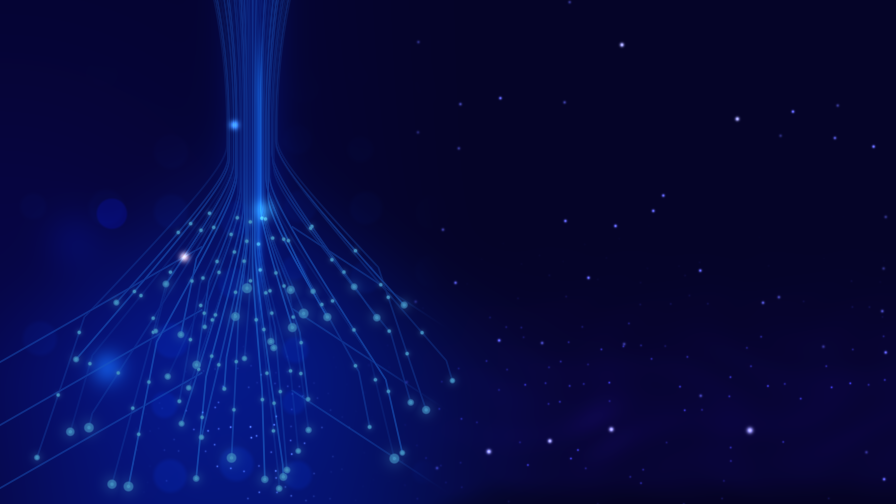
This background is drawn by a WebGL 1 fragment shader. Its source:

```glsl
precision highp float;
// Glowing circuit strands pouring from a narrow trunk into a fan of nodes, beside a dark starry sky.
uniform vec2 u_resolution;

float hash(float n) { return fract(sin(n * 127.1 + 3.7) * 4375.85); }
float hash2(vec2 c) { return fract(sin(dot(c, vec2(127.1, 311.7))) * 4375.85); }

float spot(vec2 p, vec2 centre, float radius) {
  vec2 q = (p - centre) / radius;
  return exp(-dot(q, q));
}

float segment(vec2 p, vec2 a, vec2 b) {
  vec2 ab = b - a;
  return length(p - a - ab * clamp(dot(p - a, ab) / dot(ab, ab), 0.0, 1.0));
}

float stroke(float dist, float px) { return 1.0 - smoothstep(0.0004, 0.0011 + px, dist); }

// Half-width of the trunk at a depth below the top edge
float trunkWidth(float depth) {
  float flare = max(1.0 - depth / 0.25, 0.0);
  return 0.051 + 0.026 * flare * flare;
}

// Horizontal place of a strand; side runs from -1 to 1 across the trunk
float strandX(float depth, float side, float seed) {
  float outer = abs(side);
  float run = max(depth - 0.25 - 0.2 * (1.0 - outer) - 0.07 * seed, 0.0);
  run = run * run / (run + 0.06);
  float kink = 0.12 + 0.32 * hash(seed * 9.0);
  float spread = min(run, kink) + 0.35 * max(run - kink, 0.0);
  return 0.5 + side * trunkWidth(depth) + sign(side) * mix(0.08, 1.0, pow(outer, 1.2)) * spread;
}

// One star per cell, kept away from the cell borders
float stars(vec2 p, float size, float chance, float radius) {
  vec2 cell = floor(p / size);
  float pick = hash2(cell);
  vec2 centre = (cell + 0.15 + 0.7 * vec2(hash2(cell + 17.0), hash2(cell + 41.0))) * size;
  return step(pick, chance) * (0.3 + 0.7 * hash2(cell + 5.0)) * spot(p, centre, radius);
}

void main() {
  vec2 p = gl_FragCoord.xy / u_resolution.y;
  float px = 1.0 / u_resolution.y;
  float depth = 1.0 - p.y;
  vec3 lineBlue = vec3(0.10, 0.35, 0.75);
  vec3 nodeBlue = vec3(0.25, 0.55, 0.75);

  // Night gradient with a violet haze low on the right
  vec3 color = mix(vec3(0.02, 0.016, 0.19), vec3(0.018, 0.015, 0.155), smoothstep(0.5, 1.0, p.x));
  color += vec3(0.005, 0.005, 0.08) * spot(p, vec2(0.0, 0.4), 0.45);
  float haze = exp(-pow((p.y - 0.17) / 0.19, 2.0)) * smoothstep(0.7, 1.1, p.x);
  float wisps = sin(p.x * 17.0 + 2.0 * sin(p.y * 23.0)) * sin(p.y * 29.0 + 2.0 * sin(p.x * 13.0));
  color += vec3(0.018, 0.005, 0.085) * haze * (0.85 + 0.2 * wisps);
  color += vec3(0.03, 0.01, 0.10) * spot(p, vec2(1.19, 0.15), 0.06) * (0.6 + 0.4 * wisps);

  // Blue light filling the fan and the trunk
  float fanWidth = 0.10 + 0.36 * smoothstep(0.2, 0.8, depth);
  float fan = exp(-pow(abs(p.x - 0.47) / fanWidth, 3.0)) * smoothstep(0.2, 0.75, depth);
  color += vec3(0.0, 0.055, 0.25) * fan;
  color += vec3(0.0, 0.025, 0.07) * spot(p, vec2(0.46, 0.26), 0.25);
  float column = exp(-pow((p.x - 0.505) / 0.06, 2.0));
  color += vec3(0.0, 0.04, 0.19) * column * (1.0 - smoothstep(0.3, 0.65, depth));

  // Soft discs drifting around the fan
  vec2 cell = floor(p / 0.13);
  float pick = hash2(cell + 3.0);
  vec2 discCentre = (cell + 0.35 + 0.3 * vec2(pick, hash2(cell + 9.0))) * 0.13;
  float disc = 1.0 - smoothstep(-0.006, 0.006, length(p - discCentre) - 0.012 - 0.025 * pick);
  color += vec3(0.0, 0.025, 0.075) * disc * (0.3 + 0.7 * fan) * step(0.4, pick)
    * (1.0 - smoothstep(0.75, 0.9, p.x)) * smoothstep(0.1, 0.4, depth);
  color += vec3(0.0, 0.01, 0.13) * (1.0 - smoothstep(0.027, 0.033, length(p - vec2(0.222, 0.576))));
  color += vec3(0.0, 0.015, 0.09) * spot(p, vec2(0.146, 0.525), 0.06);
  color += vec3(0.04, 0.22, 0.32) * spot(p, vec2(0.213, 0.27), 0.034);

  // Strands with nodes along the way and at the end
  float wires = 0.0;
  float nodes = 0.0;
  for (int i = 0; i < 46; i++) {
    float id = float(i);
    float side = (id + 0.5) / 23.0 - 1.0;
    float seed = hash(id);
    float last = mix(0.56, 0.98, hash(id + 60.0));
    float x = strandX(depth, side, seed);
    float slope = (strandX(depth + 0.003, side, seed) - x) / 0.003;
    float dist = abs(p.x - x) / sqrt(1.0 + slope * slope);
    float power = mix(0.15, 0.75, hash(id + 90.0)) * mix(0.6, 1.0, smoothstep(0.3, 0.5, depth));
    wires = max(wires, power * stroke(dist, px) * (1.0 - smoothstep(last, last + px, depth)));
    for (int k = 0; k < 3; k++) {
      float stop = last - float(k) * (0.09 + 0.07 * seed);
      vec2 centre = vec2(strandX(stop, side, seed), 1.0 - stop);
      float radius = k == 0 ? 0.004 + 0.006 * hash(id + 30.0) : 0.0035;
      float r = length(p - centre);
      float core = 0.55 * (1.0 - smoothstep(radius - px, radius + px, r)) + 0.45 * spot(p, centre, 0.003);
      nodes = max(nodes, (core + 0.2 * spot(p, centre, radius * 2.2)) * step(0.42, stop));
    }
  }

  // Long straight leads leaving both sides
  for (int k = 0; k < 3; k++) {
    float drop = 0.125 * float(k);
    float left = segment(p, vec2(-0.02, 0.27 - drop), vec2(0.40, 0.51 - drop));
    float right = segment(p, vec2(0.58, 0.55 - 1.3 * drop), vec2(0.90, 0.34 - 1.3 * drop));
    wires = max(wires, 0.45 * stroke(left, px));
    wires = max(wires, 0.4 * stroke(right, px) * (1.0 - smoothstep(0.7, 0.9, p.x)));
  }
  color = mix(color, lineBlue, wires);
  color = mix(color, nodeBlue, min(nodes, 1.0));

  // Bright vertical core and its flare
  float beam = exp(-pow((p.x - 0.514) / 0.008, 2.0)) * smoothstep(0.02, 0.2, depth);
  color += vec3(0.03, 0.18, 0.28) * beam * (1.0 - smoothstep(0.38, 0.74, depth));
  color += vec3(0.12, 0.34, 0.32) * spot(p, vec2(0.524, 0.583), 0.02);
  color += nodeBlue * spot(p, vec2(0.465, 0.752), 0.009);
  color += vec3(0.9, 0.75, 0.55) * spot(p, vec2(0.366, 0.49), 0.0095);

  // Scattered stars, a few brighter ones, and sparks at the foot of the fan
  float sky = smoothstep(0.7, 1.0, p.x);
  color += vec3(0.45, 0.47, 1.0) * sky * stars(p, 0.085, 0.3, 0.003);
  color += vec3(0.25, 0.25, 0.8) * haze * stars(p + 0.3, 0.04, 0.35, 0.0022);
  color += vec3(0.5, 0.65, 0.9) * stars(p, 0.028, 0.5, 0.002) * spot(p, vec2(0.5, 0.1), 0.12);
  float bright = spot(p, vec2(1.234, 0.911), 0.004) + spot(p, vec2(1.463, 0.764), 0.004)
    + spot(p, vec2(1.488, 0.146), 0.006) + spot(p, vec2(1.213, 0.148), 0.0045)
    + spot(p, vec2(0.970, 0.104), 0.0045) + spot(p, vec2(1.091, 0.125), 0.004);
  color += vec3(0.75, 0.75, 1.0) * bright;

  // Darker lower edge
  color *= mix(0.75, 1.0, smoothstep(0.0, 0.06, p.y + 0.1 * (1.0 - sky)));
  gl_FragColor = vec4(color, 1.0);
}
```
